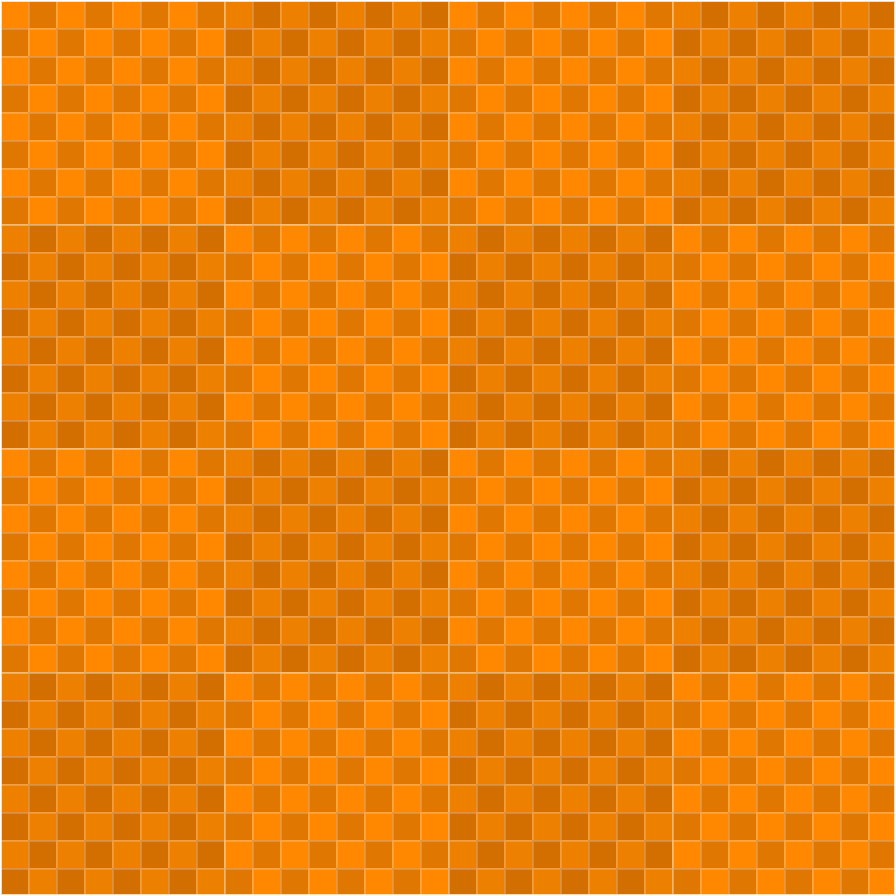
A WebGL 2 fragment shader for this pattern:

```glsl
#version 300 es
precision highp float;
// Orange checkerboard of small squares, shaded in larger alternating tiles, under a fine pale grid.

uniform vec2 u_resolution;
out vec4 fragColor;

const float TILES = 4.0;             // large tiles across and down
const float CELLS = 32.0;            // small squares across and down
const float LINE_WIDTH = 1.0 / 512.0;
const float BORDER_WIDTH = 1.0 / 512.0;
const float CELL_LINE_ALPHA = 0.25;
const float TILE_LINE_ALPHA = 0.45;
const float TILE_SHADE = 0.935;      // brightness of the darker tiles
const vec3 LIGHT_ORANGE = vec3(1.0, 0.535, 0.0);
const vec3 DARK_ORANGE = vec3(0.88, 0.466, 0.0);
const vec3 LINE_COLOR = vec3(1.0);

// Smoothed checker: 1 on even squares, 0 on odd squares.
float checker(vec2 p, float count, vec2 pixel) {
    vec2 edgeDistance = 0.5 - abs(mod(p * count + 0.5, 2.0) - 1.0);
    vec2 wave = clamp(2.0 * edgeDistance / (pixel * count), -1.0, 1.0);
    return 0.5 + 0.5 * wave.x * wave.y;
}

// Pixel coverage of lines that start at the left and top edge of each square.
float gridLines(vec2 p, float count, vec2 pixel) {
    float period = 1.0 / count;
    vec2 offset = mod(p - 0.5 * LINE_WIDTH + 0.5 * period, period) - 0.5 * period;
    vec2 coverage = (0.5 * (LINE_WIDTH + pixel) - abs(offset)) / pixel;
    coverage = clamp(coverage, vec2(0.0), min(vec2(1.0), LINE_WIDTH / pixel));
    return max(coverage.x, coverage.y);
}

// Pixel coverage of the frame around the canvas.
float border(vec2 p, vec2 pixel) {
    vec2 edgeDistance = min(p, 1.0 - p);
    vec2 coverage = clamp((BORDER_WIDTH - edgeDistance) / pixel + 0.5, 0.0, 1.0);
    return max(coverage.x, coverage.y);
}

void main() {
    vec2 pixel = 1.0 / u_resolution;
    vec2 p = gl_FragCoord.xy * pixel;
    p.y = 1.0 - p.y;                 // count rows from the top

    // Small squares, dimmed on every other tile
    vec3 color = mix(DARK_ORANGE, LIGHT_ORANGE, checker(p, CELLS, pixel));
    color *= mix(TILE_SHADE, 1.0, checker(p, TILES, pixel));

    // Fine lines, stronger between tiles, and a solid frame
    float lineAlpha = max(CELL_LINE_ALPHA * gridLines(p, CELLS, pixel),
                          TILE_LINE_ALPHA * gridLines(p, TILES, pixel));
    color = mix(color, LINE_COLOR, max(lineAlpha, border(p, pixel)));

    fragColor = vec4(color, 1.0);
}
```
